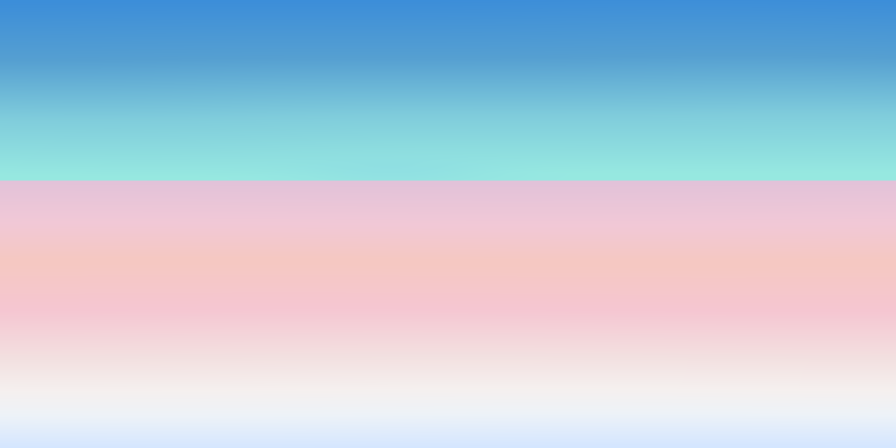
This background is drawn by a WebGL 2 fragment shader. Its source:

```glsl
#version 300 es
precision highp float;
// Soft pastel seascape: a blue to aqua sky above a pink, peach and white shore.
uniform vec2 u_resolution;
out vec4 fragColor;

// Linear position of x between a and b, clamped to 0..1.
float ramp(float a, float b, float x) {
    return clamp((x - a) / (b - a), 0.0, 1.0);
}

// Sky bands, from the horizon up to the zenith.
vec3 skyColor(vec2 uv) {
    float y = uv.y + 0.004 * sin(uv.x * 5.0 + 1.0) + 0.002 * sin(uv.x * 11.0 + uv.y * 9.0);
    vec3 color = mix(vec3(0.59, 0.91, 0.88), vec3(0.50, 0.80, 0.86), ramp(0.61, 0.74, y));
    color = mix(color, vec3(0.335, 0.625, 0.82), ramp(0.74, 0.87, y));
    color = mix(color, vec3(0.235, 0.555, 0.85), ramp(0.87, 1.0, y));

    // Faint blue haze low in the sky.
    vec2 offset = (uv - vec2(0.44, 0.62)) / vec2(0.12, 0.035);
    return mix(color, vec3(0.55, 0.86, 0.89), 0.6 * exp(-dot(offset, offset)));
}

// Shore bands, from the lower edge up to the horizon.
vec3 shoreColor(vec2 uv) {
    float y = uv.y + 0.003 * sin(uv.x * 6.0 + uv.y * 8.0);
    vec3 color = mix(vec3(0.83, 0.90, 1.0), vec3(0.93, 0.95, 0.97), ramp(0.0, 0.075, y));
    color = mix(color, vec3(0.96, 0.94, 0.935), ramp(0.075, 0.13, y));
    color = mix(color, vec3(0.95, 0.88, 0.88), ramp(0.13, 0.20, y));
    color = mix(color, vec3(0.96, 0.775, 0.82), ramp(0.20, 0.31, y));
    color = mix(color, vec3(0.96, 0.785, 0.76), ramp(0.31, 0.41, y));
    color = mix(color, vec3(0.945, 0.785, 0.84), ramp(0.42, 0.50, y));
    return mix(color, vec3(0.885, 0.76, 0.85), ramp(0.50, 0.596, y));
}

void main() {
    vec2 uv = gl_FragCoord.xy / u_resolution;

    // Crisp horizon, smoothed over about one pixel.
    float edge = 0.8 / u_resolution.y;
    float sky = smoothstep(0.597 - edge, 0.597 + edge, uv.y);
    fragColor = vec4(mix(shoreColor(uv), skyColor(uv), sky), 1.0);
}
```
